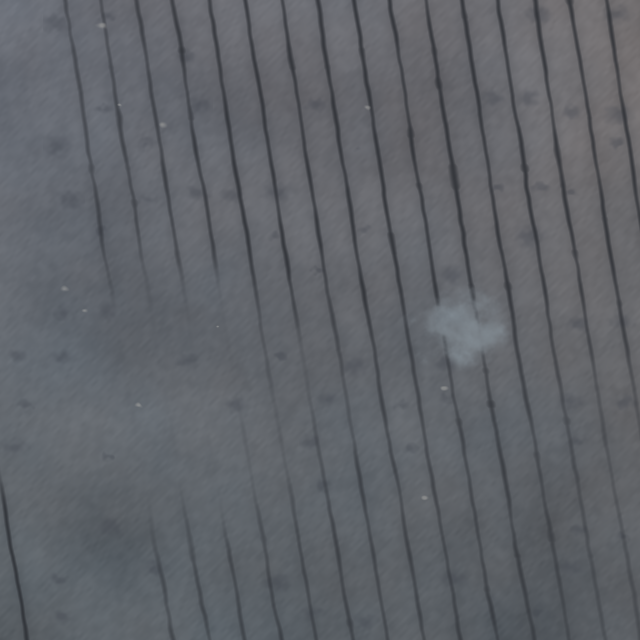
A Shadertoy shader for this texture:

```glsl
// Weathered grey slab scored by leaning, nearly parallel dark grooves.
// Grooves repeat in a sheared coordinate; noise wobbles, thins and wears them,
// over a soft tonal gradient with mottling, grain, smudges, specks and a pale scuff.

#define PITCH 0.0564        // distance between grooves
#define FIRST 0.1016        // first groove at the top edge
#define LEAN 0.168          // sideways drift from top to bottom
#define GROOVE_WIDTH 0.0066 // soft half width
#define GROOVE_DEPTH 0.80
#define WORN_CENTER vec2(0.17, 0.37)
#define WORN_SIZE vec2(0.36, 0.25)
#define SCUFF_CENTER vec2(0.717, 0.487)
#define MOTTLE 0.10
#define GRAIN 0.026

const vec3 GROOVE_COLOR = vec3(0.165, 0.175, 0.195);
const vec3 SMUDGE_COLOR = vec3(0.25, 0.265, 0.30);
const vec3 SCUFF_COLOR = vec3(0.52, 0.56, 0.59);
const vec3 SPECK_COLOR = vec3(0.63, 0.63, 0.62);

float hash(vec2 p) {
    vec3 q = fract(vec3(p.xyx) * 0.1031);
    q += dot(q, q.yzx + 33.33);
    return fract((q.x + q.y) * q.z);
}

float noise(vec2 p) {
    vec2 i = floor(p), f = fract(p);
    f = f * f * (3.0 - 2.0 * f);
    return mix(mix(hash(i), hash(i + vec2(1, 0)), f.x),
               mix(hash(i + vec2(0, 1)), hash(i + vec2(1, 1)), f.x), f.y);
}

float fbm(vec2 p) {
    float sum = 0.0, amp = 0.5;
    for (int i = 0; i < 4; i++) {
        sum += amp * noise(p);
        p = mat2(1.6, 1.2, -1.2, 1.6) * p + 17.3;
        amp *= 0.5;
    }
    return sum / 0.9375;
}

// Cool grey, lighter at the top and warmer to the right
vec3 slab(vec2 uv) {
    vec3 bottom = mix(vec3(0.355, 0.382, 0.405), vec3(0.345, 0.362, 0.382), uv.x);
    vec3 top = mix(vec3(0.410, 0.425, 0.458), vec3(0.425, 0.418, 0.430), uv.x);
    vec3 color = mix(bottom, top, smoothstep(0.0, 1.0, uv.y));
    color += vec3(0.055, 0.045, 0.035) * smoothstep(0.75, 1.05, uv.x) * uv.y;
    color += MOTTLE * (fbm(uv * 6.0) - 0.5);
    color += vec3(0.018, 0.0, -0.012) * (fbm(uv * 9.0 + 40.0) - 0.5);
    vec2 slanted = vec2(uv.x + uv.y, uv.y - uv.x);
    color += GRAIN * (noise(slanted * vec2(60.0, 150.0)) - 0.5);
    color += GRAIN * (fbm(uv * 60.0) - 0.5);
    return color;
}

// Coverage of the groove nearest to uv
float groove(vec2 uv) {
    float down = 1.0 - uv.y;
    float x = uv.x - LEAN * down + 0.004 * sin(3.14159 * down) - FIRST;
    float id = floor(x / PITCH + 0.5);
    float offset = x - id * PITCH;
    offset += 0.0035 * (noise(vec2(id * 7.3 + 50.0, uv.y * 13.0)) - 0.5);
    offset += 0.0018 * (noise(vec2(id * 3.1 + 90.0, uv.y * 55.0)) - 0.5);

    // Thickness and darkness vary along each groove, with occasional knots
    float along = noise(vec2(id * 5.7 + 20.0, uv.y * 22.0));
    float knot = smoothstep(0.83, 1.0, noise(vec2(id * 9.1 + 70.0, uv.y * 38.0)));
    float width = GROOVE_WIDTH * (0.78 + 0.35 * along + 0.6 * knot);
    float line = 1.0 - smoothstep(0.0, width, abs(offset));
    float halo = 0.15 * exp(-pow(offset / 0.011, 2.0));
    line = max(line, halo);

    // Worn zone at the left, weaker grooves near the bottom and the left edge
    vec2 q = (uv - WORN_CENTER) / WORN_SIZE;
    float ragged = 0.35 * (noise(vec2(id * 4.7 + 30.0, uv.y * 9.0)) - 0.5);
    float wear = smoothstep(0.6, 1.2, length(q) + ragged);
    float strength = mix(0.68, 1.0, smoothstep(0.35, 0.65, uv.y));
    strength *= mix(0.62, 1.0, smoothstep(0.1, 0.45, uv.x));
    strength *= 1.0 - 0.4 * smoothstep(0.78, 0.95, uv.x) * smoothstep(0.5, 0.35, uv.y);
    strength *= wear * (0.72 + 0.38 * along) + 0.10 * along;
    strength *= step(-0.5, id);

    // One isolated groove in the lower left corner
    float lone = step(abs(id + 4.0), 0.5) * smoothstep(0.29, 0.20, uv.y);
    return line * GROOVE_DEPTH * min(max(strength, lone) + 0.2 * knot * strength, 1.0);
}

// One randomly placed irregular dot per cell, kept only in a share of the cells
float dots(vec2 uv, float cells, float share, float radius, float seed) {
    vec2 p = uv * cells, cell = floor(p);
    vec2 center = 0.3 + 0.4 * vec2(hash(cell + seed), hash(cell + seed + 31.7));
    float d = length((p - cell - center) * vec2(0.8, 1.2));
    d += 0.16 * (noise(uv * 130.0 + seed) - 0.5);
    float size = radius * (0.5 + hash(cell + seed + 57.1));
    return step(hash(cell + seed + 83.9), share) * (1.0 - smoothstep(0.0, size, d));
}

void mainImage(out vec4 fragColor, in vec2 fragCoord) {
    vec2 uv = fragCoord / iResolution.xy;
    vec3 color = slab(uv);
    color = mix(color, SMUDGE_COLOR, 0.36 * dots(uv, 15.0, 0.24, 0.27, 5.0));

    // Pale scuff fills the grooves beneath it
    float reach = length((uv - SCUFF_CENTER) * vec2(0.9, 1.1));
    float scuff = 1.0 - smoothstep(0.02, 0.068, reach + 0.07 * (fbm(uv * 32.0) - 0.5));
    color = mix(color, GROOVE_COLOR, groove(uv) * (1.0 - 0.9 * scuff));
    color = mix(color, SCUFF_COLOR, scuff * (0.4 + 0.6 * fbm(uv * 45.0 + 9.0)));

    color = mix(color, SPECK_COLOR, 0.6 * dots(uv, 34.0, 0.004 + 0.012 * uv.x * uv.y, 0.2, 12.0));
    fragColor = vec4(color, 1.0);
}
```
